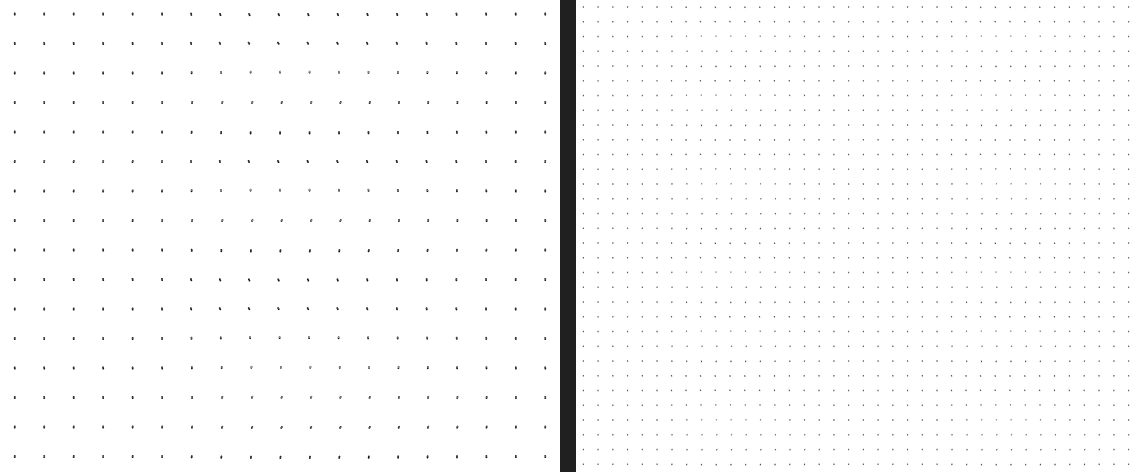
Left: one tile. Right: repeated 2 by 2.
A Shadertoy shader for this pattern:

```glsl
const float TAU = 6.2831853;
const vec2 GRID = vec2(19.0, 16.0);
const vec3 PAPER = vec3(1.0);
const vec3 INK = vec3(0.09);
const vec3 FLECK = vec3(0.88);

vec2 hashGradient(vec2 p) {
    float angle = TAU * fract(sin(dot(p, vec2(127.1, 311.7))) * 4375.5);
    return vec2(cos(angle), sin(angle));
}

float cornerNoise(vec2 cell, vec2 f, vec2 corner, vec2 period) {
    return dot(hashGradient(mod(cell + corner, period)), f - corner);
}

// Gradient noise that wraps after a whole period
float wrappedNoise(vec2 p, vec2 period) {
    vec2 cell = floor(p);
    vec2 f = fract(p);
    vec2 u = f * f * f * (f * (f * 6.0 - 15.0) + 10.0);
    float low = mix(cornerNoise(cell, f, vec2(0, 0), period),
                    cornerNoise(cell, f, vec2(1, 0), period), u.x);
    float high = mix(cornerNoise(cell, f, vec2(0, 1), period),
                     cornerNoise(cell, f, vec2(1, 1), period), u.x);
    return mix(low, high, u.y);
}

float capsule(vec2 p, float halfLength, float radius) {
    p.y -= clamp(p.y, -halfLength, halfLength);
    return length(p) - radius;
}

float coverage(float dist, float pixel) {
    return clamp(0.5 - dist / pixel, 0.0, 1.0);
}

// Swing strength: still at the sides, strongest just left of centre
float swingStrength(float column) {
    return smoothstep(4.5, 8.5, column) * (1.0 - smoothstep(9.0, 18.5, column));
}

// Three uneven turns from the top row to the bottom
float swingPhase(float row) {
    float turn = TAU * row / GRID.y;
    return 3.84 + 3.0 * turn + 1.13 * (1.0 - cos(turn - 0.27));
}

vec2 rotate(vec2 p, float angle) {
    float c = cos(angle), s = sin(angle);
    return vec2(c * p.x - s * p.y, s * p.x + c * p.y);
}

// Leaning bead with a pale upper fleck
vec3 drawBead(vec3 background, vec2 p, float lean, float openness, float pixel) {
    p = rotate(p, lean);
    float body = capsule(p, 0.022 - 0.005 * openness, 0.029);
    float notch = length(p - vec2(-0.034, -0.004)) - 0.011;
    float fleck = capsule(p - vec2(0.004, 0.012), 0.008, 0.007 + 0.011 * openness);
    vec3 color = mix(background, INK, coverage(max(body, -notch), pixel));
    return mix(color, FLECK, coverage(fleck, pixel) * (0.55 + 0.4 * openness));
}

void mainImage(out vec4 fragColor, in vec2 fragCoord) {
    // Square bead units, one cell high
    vec2 grid = fragCoord / iResolution.xy * GRID;
    vec2 cell = floor(grid);
    vec2 cellSize = iResolution.xy / GRID;
    vec2 p = (fract(grid) - 0.5) * cellSize / cellSize.y;
    float pixel = 1.0 / cellSize.y;

    // Circular swing of each bead
    float strength = swingStrength(cell.x);
    float phase = swingPhase(GRID.y - 1.0 - cell.y);
    vec2 swing = strength * vec2(sin(phase), cos(phase));
    vec2 center = vec2(0.0, 0.025) + swing * vec2(0.06, 0.03);

    // Slow variation shared by neighbouring columns
    vec2 period = vec2(2.0, 7.0);
    float wobble = wrappedNoise((cell + 0.37) / GRID * period, period);
    float lean = 0.45 * swing.x + 0.35 * wobble;
    float openness = clamp(strength * cos(phase - 0.5) + 0.5 * wobble, -0.5, 1.0);

    vec3 color = drawBead(PAPER, p - center, lean, openness, pixel);
    fragColor = vec4(color, 1.0);
}
```
